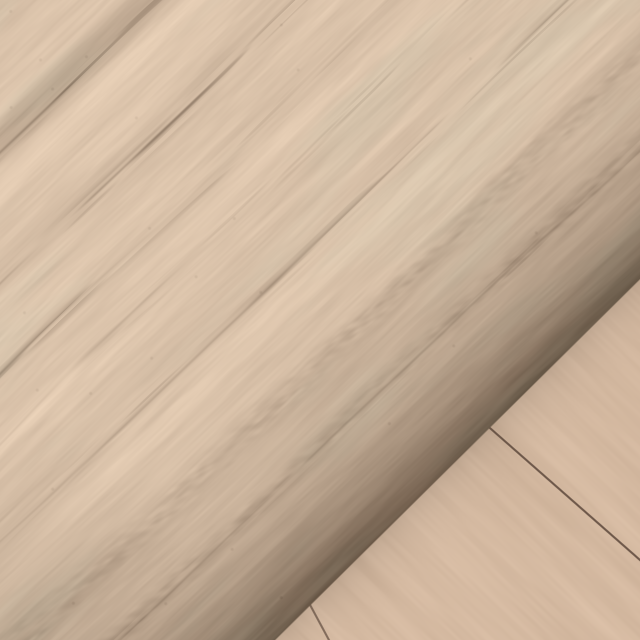
A WebGL 1 fragment shader for this texture:

```glsl
precision highp float;
// A pale wooden board with a rounded, shaded edge lying over a plank floor.
// Rotated coordinates stretch value noise into grain; soft bands and fibrous
// strands across the grain add streaks, and signed distances place the edges.
uniform vec2 u_resolution;

const vec2 EDGE_POINT = vec2(0.430, 0.0);
const vec2 EDGE_NORMAL = vec2(-0.703, 0.711);
const vec2 GRAIN_DIR = vec2(0.724, 0.690);

float hash(vec2 p) {
  vec3 q = fract(vec3(p.xyx) * 0.1031);
  q += dot(q, q.yzx + 33.33);
  return fract((q.x + q.y) * q.z);
}

float noise(vec2 p) {
  vec2 i = floor(p), f = fract(p);
  f = f * f * (3.0 - 2.0 * f);
  return mix(mix(hash(i), hash(i + vec2(1.0, 0.0)), f.x),
             mix(hash(i + vec2(0.0, 1.0)), hash(i + 1.0), f.x), f.y);
}

float fbm(vec2 p) {
  float sum = 0.0, gain = 0.5;
  for (int i = 0; i < 4; i++) {
    sum += gain * noise(p);
    p = p * 2.03 + 17.1;
    gain *= 0.5;
  }
  return sum / 0.9375;
}

// Soft stripe around a position across the grain.
float band(float across, float center, float width) {
  float x = (across - center) / width;
  return exp(-min(x * x, 30.0));
}

// Bundle of thin dark strands around a wandering, broken line.
float strands(vec2 g, float center, float seed) {
  float wander = 0.007 * (noise(vec2(g.x * 5.0, seed)) - 0.5);
  float gaps = smoothstep(0.2, 0.65, noise(vec2(g.x * 8.0, seed + 9.0)));
  float fiber = noise(vec2(g.x * 7.0 + seed, (g.y + wander) * 210.0));
  float bundle = smoothstep(0.5, 0.9, fiber) * band(g.y, center, 0.011);
  return 0.7 * gaps * band(g.y, center + wander, 0.0022) + 0.7 * bundle;
}

// Sparse faint pores scattered on a jittered grid.
float pores(vec2 p, float cells) {
  vec2 id = floor(p * cells);
  vec2 spot = 0.25 + 0.5 * vec2(hash(id + 3.7), hash(id + 8.1));
  float r = length(fract(p * cells) - spot);
  return step(0.975, hash(id)) * (1.0 - smoothstep(0.02, 0.16, r));
}

float grainTone(vec2 g) {
  float tone = 0.10 * (fbm(vec2(g.x * 1.8, g.y * 26.0)) - 0.5);
  tone += 0.17 * (fbm(vec2(g.x * 4.5, g.y * 80.0) + 31.0) - 0.5);
  tone += 0.06 * (noise(vec2(g.x * 22.0, g.y * 260.0)) - 0.5);
  return tone;
}

vec3 boardColor(vec2 p, float d) {
  vec2 g = vec2(dot(p, GRAIN_DIR), dot(p, vec2(-GRAIN_DIR.y, GRAIN_DIR.x)));
  g.y += 0.010 * (noise(g * vec2(2.5, 4.0)) - 0.5);
  float c = g.y;

  // Broad dark and light streaks
  float knotty = band(c, -0.028, 0.018) + 0.8 * band(c, -0.125, 0.016);
  float tone = 1.0 - exp(-max(d + 0.008, 0.0) / 0.115);
  tone += grainTone(g);
  tone -= 0.11 * knotty + 0.28 * band(c, 0.567, 0.024);
  tone -= 0.07 * band(c, 0.415, 0.018) + 0.05 * band(c, 0.295, 0.015);
  tone -= 0.08 * band(c, 0.70, 0.025);
  float leftFade = 1.0 - smoothstep(0.25, 0.65, g.x);
  tone += 0.08 * band(c, 0.215, 0.012) * leftFade;
  tone += 0.06 * band(c, 0.515, 0.017) + 0.04 * band(c, 0.06, 0.022);
  tone -= 0.14 * (1.0 - smoothstep(0.0, 0.4, length(p)));

  // Short ripples inside the dark streaks, then strands and pores
  float ripple = noise(vec2(g.x * 65.0 + c * 90.0, c * 150.0)) - 0.5;
  tone += 0.16 * ripple * knotty;
  tone -= 0.36 * strands(g, 0.403, 1.0) + 0.30 * strands(g, 0.297, 2.0);
  tone -= 0.24 * strands(g, 0.111, 3.0) + 0.20 * strands(g, 0.224, 4.0);
  tone -= 0.36 * strands(g, 0.558, 5.0) + 0.20 * strands(g, -0.132, 6.0);
  tone -= 0.10 * pores(p, 40.0);

  vec3 col = mix(vec3(0.39, 0.315, 0.25), vec3(0.865, 0.772, 0.676), tone);
  // Faint grey-green patches that follow the grain
  float cool = smoothstep(0.5, 0.8, fbm(g * vec2(3.0, 14.0) + 5.0));
  return col + cool * vec3(-0.016, 0.003, 0.004);
}

float seam(vec2 p, vec2 start, vec2 dir, float px) {
  vec2 n = normalize(vec2(-dir.y, dir.x));
  return 1.0 - smoothstep(0.0005, 0.0012 + px, abs(dot(p - start, n)));
}

vec3 floorColor(vec2 p, float d, float px) {
  vec2 g = vec2(dot(p, vec2(0.72, -0.69)), dot(p, vec2(0.69, 0.72)));
  vec3 col = vec3(0.835, 0.728, 0.632);
  col += 0.06 * (fbm(vec2(g.x * 3.0, g.y * 40.0)) - 0.5);
  col += 0.02 * (noise(vec2(g.x * 14.0, g.y * 190.0)) - 0.5);
  col *= 1.0 - 0.10 * exp(max(min(d, 0.0) / 0.035, -30.0));
  float lines = seam(p, vec2(0.768, 0.329), vec2(0.232, -0.204), px);
  lines = max(lines, 0.8 * seam(p, vec2(0.486, 0.052), vec2(0.028, -0.052), px));
  return mix(col, vec3(0.36, 0.28, 0.23), 0.85 * lines);
}

void main() {
  vec2 p = gl_FragCoord.xy / u_resolution;
  float px = 1.0 / min(u_resolution.x, u_resolution.y);
  float d = dot(p - EDGE_POINT, EDGE_NORMAL);
  float onBoard = smoothstep(-px, px, d);
  vec3 col = mix(floorColor(p, d, px), boardColor(p, d), onBoard);
  gl_FragColor = vec4(clamp(col, 0.0, 1.0), 1.0);
}
```
